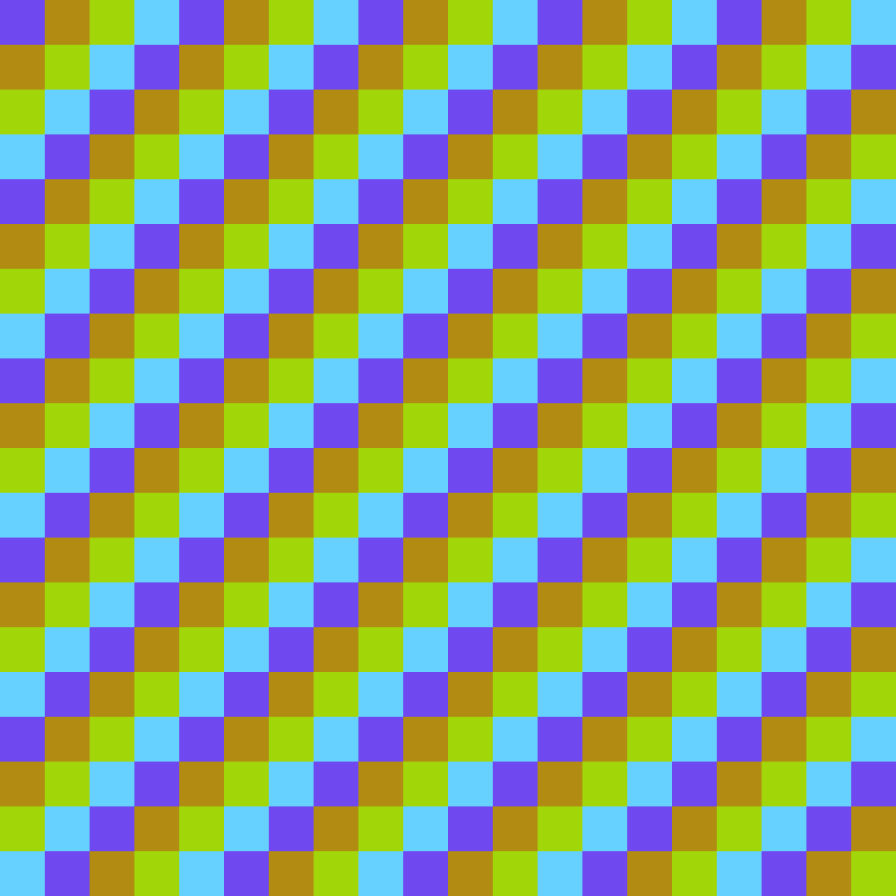
A Shadertoy shader for this pattern:

```glsl
// A flat checkerwork of square cells in four colours that cycle along each row.
// Each row shifts the cycle by one cell, which makes rising diagonal bands;
// cell edges are smoothed by blending the four cells around the nearest corner.

const int CELLS = 20;        // cells across and down, a multiple of the colour count
const int CYCLE_START = 3;   // colour index of the lower left cell
const float EDGE_PIXELS = 1.0;

const vec3 VIOLET = vec3(0.435, 0.282, 0.937);
const vec3 OCHRE  = vec3(0.698, 0.545, 0.071);
const vec3 LIME   = vec3(0.631, 0.843, 0.031);
const vec3 SKY    = vec3(0.400, 0.820, 1.000);

// Colour of a cell, constant along rising diagonals
vec3 cellColor(ivec2 cell) {
    int index = (cell.x - cell.y + CYCLE_START) & 3;
    return index == 0 ? VIOLET : index == 1 ? OCHRE : index == 2 ? LIME : SKY;
}

void mainImage(out vec4 fragColor, in vec2 fragCoord) {
    vec2 pos = fragCoord / iResolution.xy * float(CELLS);
    vec2 edgeWidth = EDGE_PIXELS * float(CELLS) / iResolution.xy;

    // Nearest grid corner and how far the pixel lies past it on each axis
    vec2 corner = floor(pos + 0.5);
    vec2 cover = clamp((pos - corner) / edgeWidth + 0.5, 0.0, 1.0);

    // Blend the four cells that meet at the corner
    ivec2 cell = ivec2(corner);
    vec3 below = mix(cellColor(cell - ivec2(1, 1)), cellColor(cell - ivec2(0, 1)), cover.x);
    vec3 above = mix(cellColor(cell - ivec2(1, 0)), cellColor(cell), cover.x);

    fragColor = vec4(mix(below, above, cover.y), 1.0);
}
```
